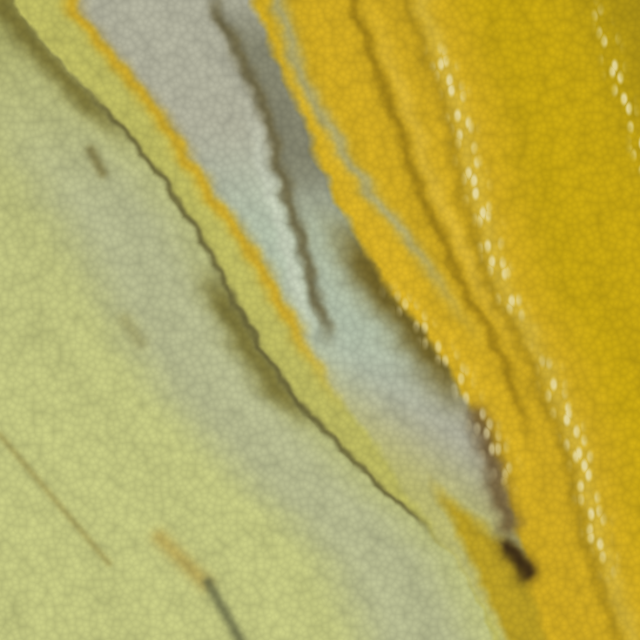
Reproduce this texture procedurally as a Shadertoy shader.

```glsl
// Thick oil paint: a pale green field, a grey-blue gutter and a yellow slab,
// parted by slanting ridges. Each ridge is a spline x(t), t running down from
// the top; layered sines give bristle streaks, cellular noise the grain.

const float[8]
    CREASE = float[](.02, .14, .258, .345, .425, .545, .695, .77),
    RIDGE = float[](.11, .221, .315, .414, .492, .592, .69, .78),
    FOLD = float[](.336, .404, .443, .484, .527, .58, .64, .7),
    SLAB = float[](.395, .456, .512, .592, .697, .768, .814, .85),
    GROOVE = float[](.436, .484, .568, .677, .768, .833, .9, .96),
    FURROW = float[](.553, .605, .651, .716, .788, .833, .88, .93),
    CREST = float[](.658, .71, .742, .781, .853, .905, .94, .99);

// Catmull-Rom spline through eight evenly spaced knots
float spline(float t, float k[8]) {
    float s = clamp(t, 0., .999) * 7., f = fract(s);
    int i = int(s);
    float a = k[max(i - 1, 0)], b = k[i], c = k[i + 1], d = k[min(i + 2, 7)];
    return b + .5 * f * (c - a + f * (2.*a - 5.*b + 4.*c - d + f * (3.*(b - c) + d - a)));
}

vec2 hash2(vec2 c) {
    return fract(sin(vec2(dot(c, vec2(127.1, 311.7)), dot(c, vec2(269.5, 183.3)))) * 43758.5);
}

// Distance to the nearest scattered cell point
float cells(vec2 q) {
    vec2 base = floor(q), f = fract(q);
    float nearest = 2.;
    for (int n = 0; n < 9; n++) {
        vec2 o = vec2(n % 3 - 1, n / 3 - 1);
        nearest = min(nearest, length(o + hash2(base + o) - f));
    }
    return nearest;
}

// Bristle streaks: u runs across the stroke, v along it
float streaks(float u, float v) {
    float sum = 0., freq = 37., amp = .5;
    for (int i = 0; i < 5; i++) {
        sum += amp * sin(u * freq + 1.7 * sin(v * (5. + freq * .06) + float(i) * 2.1));
        freq *= 1.83;
        amp *= .72;
    }
    return sum;
}

float line(float d, float width) { return exp(-d * d / (width * width)); }

float span(float t, float a, float b, float soft) {
    return smoothstep(a - soft, a + soft, t) * (1. - smoothstep(b - soft, b + soft, t));
}

// Soft dab dragged from a to b
float dab(vec2 p, vec2 a, vec2 b, float width) {
    vec2 ab = b - a;
    return line(length(p - a - ab * clamp(dot(p - a, ab) / dot(ab, ab), 0., 1.)), width);
}

void tint(inout vec3 col, vec3 paint, float amount) {
    col = mix(col, paint, clamp(amount, 0., 1.));
}

vec3 greenField(vec2 p, float d) {
    vec3 c = mix(vec3(.7, .71, .47), vec3(.745, .76, .49), smoothstep(0., .7, p.y - p.x * .4));
    tint(c, vec3(.685, .7, .55), .85 * span(d, -.2, -.03, .06) * smoothstep(.1, .35, p.y));
    tint(c, vec3(.58, .58, .32), .7 - .7 * smoothstep(0., .16, p.y + p.x * .4));
    // scratch, blemishes and the small lower flap
    tint(c, vec3(.59, .55, .3), .55 * dab(p, vec2(0, .68), vec2(.17, .88), .006));
    tint(c, vec3(.48, .45, .26), .75 * dab(p, vec2(.142, .235), vec2(.16, .27), .009));
    tint(c, vec3(.55, .53, .32), .45 * dab(p, vec2(.195, .5), vec2(.22, .535), .012));
    tint(c, vec3(.68, .59, .28), .65 * dab(p, vec2(.25, .84), vec2(.32, .91), .014));
    tint(c, vec3(.41, .42, .28), .8 * dab(p, vec2(.325, .91), vec2(.375, 1), .009));
    return c;
}

vec3 gutter(vec2 p, float dFold, float dSlab) {
    vec3 c = mix(vec3(.67, .67, .59), vec3(.69, .74, .65), span(p.y, .28, .6, .1));
    tint(c, vec3(.47, .47, .38), .8 * smoothstep(-.01, .015, dFold) * span(p.y, .03, .31, .06));
    tint(c, vec3(.4, .37, .24), .85 * line(dFold, .012) * span(p.y, 0., .52, .04));
    tint(c, vec3(.81, .83, .75), .5 * line(dFold + .025, .012) * span(p.y, .2, .5, .06));
    tint(c, vec3(.42, .36, .13), .95 * line(dSlab + .008, .042) * span(p.y, .36, .62, .06));
    tint(c, vec3(.72, .71, .39), .8 * smoothstep(.6, .76, p.y - (p.x - .62) * .7));
    return c;
}

vec3 yellowSlab(vec2 p, float dSlab, float dGroove, float dFurrow, float dCrest) {
    vec3 c = mix(vec3(.79, .65, .13), vec3(.755, .635, .07), smoothstep(0., .12, dCrest));
    tint(c, vec3(.58, .5, .09), .7 * smoothstep(.82, 1.05, p.x - p.y * .45));
    tint(c, vec3(.85, .7, .16), .6 * line(dSlab - .025, .025) * span(p.y, .1, .7, .08));
    tint(c, vec3(.66, .64, .43), .9 * line(dGroove, .014) * span(p.y, -.2, .45, .12));
    tint(c, vec3(.54, .43, .07), .65 * line(dFurrow, .01) * span(p.y, -.2, .66, .06));
    tint(c, vec3(.86, .73, .25), .6 * line(dFurrow - .025, .014) * span(p.y, .05, .5, .1));
    tint(c, vec3(.58, .47, .07), .55 * line(dCrest + .022, .012));
    tint(c, vec3(.8, .7, .27), .55 * line(dCrest, .017));
    return c;
}

void mainImage(out vec4 fragColor, in vec2 fragCoord) {
    vec2 p = fragCoord / iResolution.xy;
    p.y = 1. - p.y;
    float t = p.y, grain = .45 - cells(p * 95.), lump = .45 - cells(p * 34. + 7.);
    float x = p.x - .01 * lump + .003 * sin(t * 61. + 2. * sin(t * 23.));
    float dCrease = x - spline(t, CREASE), dRidge = x - spline(t, RIDGE);
    float dSlab = x - spline(t, SLAB), dCrest = x - spline(t, CREST);

    // paint areas, left to right
    vec3 c = greenField(p, dCrease);
    float shadow = span(t, -.2, .2, .05) + span(t, .44, .65, .04);
    tint(c, vec3(.44, .41, .18), .85 * shadow * line(dCrease + .018, .026));
    tint(c, vec3(.72, .71, .37), smoothstep(-.004, .006, dCrease));
    tint(c, gutter(p, x - spline(t, FOLD), dSlab), smoothstep(-.006, .016, dRidge));
    tint(c, vec3(.78, .64, .15), .9 * line(dRidge, .015) * span(t, -.2, .57, .09));
    tint(c, vec3(.38, .36, .2), .8 * line(dCrease, .007) * span(t, .15, .82, .04));
    float lower = smoothstep(.75, .79, t - (x - .69) * .8);
    tint(c, vec3(.7, .6, .14), lower * smoothstep(-.012, .012, x - .675 - .48 * (t - .75)));
    vec3 slab = yellowSlab(p, dSlab, x - spline(t, GROOVE), x - spline(t, FURROW), dCrest);
    tint(c, slab, smoothstep(-.008, .01, dSlab));

    // dark hooked pit
    vec2 q = vec2(x, t);
    tint(c, vec3(.42, .34, .2), .85 * dab(q, vec2(.745, .65), vec2(.795, .82), .018));
    tint(c, vec3(.22, .16, .08), .95 * dab(q, vec2(.792, .855), vec2(.825, .895), .015));

    // bristles, grain and wet glints
    float bristle = mix(streaks(dCrease, t), streaks(dCrest, t), smoothstep(-.01, .02, dSlab));
    c *= 1. + .022 * bristle + .1 * grain + .07 * lump;
    float glint = line(dCrest, .015) * (span(t, .08, .49, .03) + span(t, .57, .88, .05))
        + line(x - .93 - .3 * t, .012) * span(t, .02, .28, .03)
        + .7 * line(dSlab - .008, .018) * span(t, .46, .75, .03);
    tint(c, vec3(.91, .87, .67), .85 * glint * smoothstep(.5, .15, cells(p * vec2(62, 36))));
    fragColor = vec4(c, 1);
}
```
